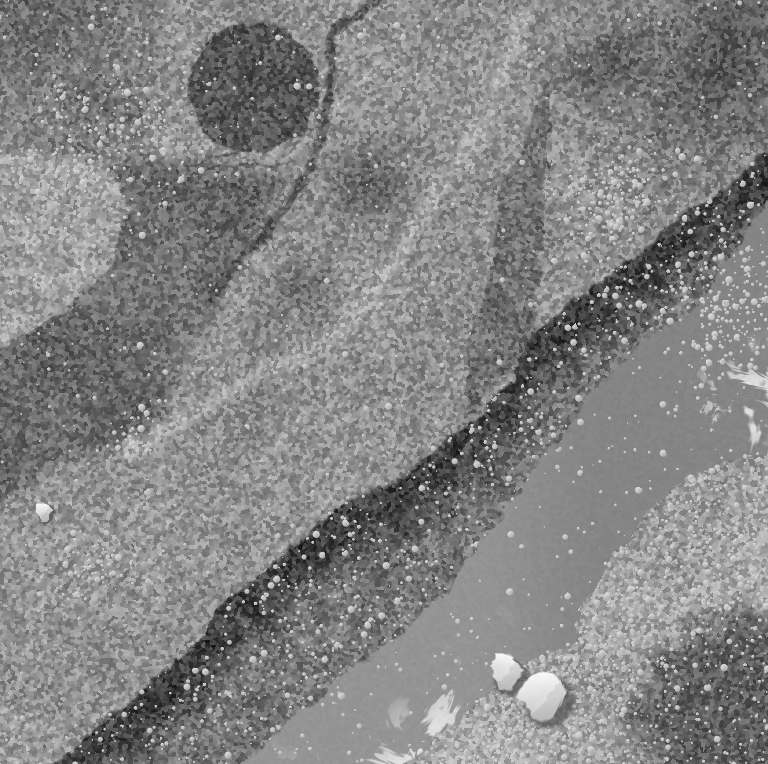
This texture is drawn by a Shadertoy shader. Its source:

```glsl
// Aerial view of an eroded gravel valley in grey: terraces, dark cliff, river.
// Polylines bent by layered sines give outlines; cellular noise gives stones.
const float SOFT = .0025, BEND = .006, GRAIN = .25;
const float TERRACE = .57, SLOPE = .43, BANK = .46, SHADE = .25;
const float WATER = .52, SHORE = .63, STONE = .77, FOAM = .88;
// Outlines of eight points: boundaries over x, areas, paths
const mat4x2 CLIFF[2] = mat4x2[](mat4x2(0,-.06, .26,.16, .285,.205, .45,.345),
  mat4x2(.53,.375, .665,.495, .685,.555, 1,.8));
const mat4x2 WATERSIDE[2] = mat4x2[](mat4x2(.2,-.1, .39,.065, .585,.228, .625,.287),
  mat4x2(.78,.496, .845,.56, .9,.585, 1,.74));
const mat4x2 BEACH[2] = mat4x2[](mat4x2(.44,-.08, .625,.085, .68,.135, .745,.15),
  mat4x2(.757,.21, .846,.333, .9,.38, 1,.41));
const mat4x2 HOLLOW[2] = mat4x2[](mat4x2(.17,.8, .37,.77, .295,.625, .235,.515),
  mat4x2(.195,.43, .07,.39, -.02,.33, -.02,.6));
const mat4x2 PLATEAU[2] = mat4x2[](mat4x2(-.02,.8, .06,.805, .14,.775, .168,.73),
  mat4x2(.142,.65, .08,.59, -.02,.53, -.05,.65));
const mat4x2 GULLY[2] = mat4x2[](mat4x2(.72,.91, .69,.83, .65,.755, .645,.68),
  mat4x2(.61,.55, .605,.455, .69,.54, .71,.74));
const mat4x2 STREAM[2] = mat4x2[](mat4x2(.49,1, .436,.96, .427,.87, .414,.8),
  mat4x2(.378,.74, .332,.68, .3,.645, .27,.6));
const mat4x2 TRACK[2] = mat4x2[](mat4x2(.68,.98, .63,.84, .545,.71, .49,.62),
  mat4x2(.45,.57, .39,.535, .33,.505, .17,.41));
// Soft patches: centre, radius, strength
const vec4 TONES[6] = vec4[](vec4(.05,.99,.12,-.15), vec4(.13,.855,.06,-.15),
  vec4(.96,.93,.14,-.2), vec4(.475,.76,.05,-.17), vec4(.395,.62,.045,-.12), vec4(.78,.91,.045,-.14));
const vec4 PILES[6] = vec4[](vec4(.8,.74,.05,.95), vec4(.12,.26,.035,.6),
  vec4(.17,.43,.025,.7), vec4(.14,.82,.09,.4), vec4(.96,.6,.07,.6), vec4(.72,.08,.06,.5));
const vec3 BOULDERS[3] = vec3[](vec3(.66,.122,.022), vec3(.706,.09,.032), vec3(.056,.333,.014));

vec2 hash2(vec2 p) {
  return fract(sin(p*mat2(127.1, 311.7, 269.5, 183.3))*43758.);
}
// Offset from the nearest cell centre, and its random value
vec3 cells(vec2 p) {
  vec3 best = vec3(9);
  for (int i = 0; i < 9; i++) {
    vec2 c = floor(p) + vec2(i%3 - 1, i/3 - 1), h = hash2(c), o = p - c - h;
    if (dot(o, o) < dot(best.xy, best.xy)) best = vec3(o, fract(h.x*7. + h.y*13.));
  }
  return best;
}
float waves(vec2 p) {
  float sum = 0., amp = .6;
  for (int i = 0; i < 5; i++, amp *= .7) {
    p = mat2(.8, -.6, .6, .8)*p*1.7 + sin(p.yx);
    sum += amp*sin(p.x)*cos(p.y);
  }
  return sum;
}
float segment(vec2 p, vec2 a, vec2 b) {
  vec2 w = p - a, e = b - a;
  return length(w - e*clamp(dot(w, e)/dot(e, e), 0., 1.));
}
vec2 at(mat4x2 v[2], int i) { return v[i/4%2][i%4]; }
float path(vec2 p, mat4x2 v[2]) {
  float d = 9.;
  for (int i = 0; i < 7; i++) d = min(d, segment(p, at(v, i), at(v, i + 1)));
  return d;
}
// Distance, negative inside
float area(vec2 p, mat4x2 v[2]) {
  float d = path(p, v);
  for (int i = 0; i < 8; i++) {
    vec2 a = at(v, i) - p, b = at(v, i + 1) - p;
    if ((a.y > 0.) != (b.y > 0.) && a.x*b.y < b.x*a.y == a.y > b.y) d = -d;
  }
  return d;
}
float above(vec2 p, mat4x2 v[2]) {
  float y = at(v, 0).y;
  for (int i = 0; i < 7; i++) {
    vec2 a = at(v, i), e = at(v, i + 1) - a;
    y += e.y*clamp((p.x - a.x)/e.x, 0., 1.);
  }
  return .7*(p.y - y);
}
float patches(vec2 p, vec4 v[6]) {
  float sum = 0.;
  for (int i = 0; i < 6; i++) {
    vec2 q = (p - v[i].xy)/v[i].z;
    sum += v[i].w*exp(.6*q.x*q.y - dot(q, q));
  }
  return sum;
}
float fade(float a, float b, float x) { return 1. - smoothstep(a, b, x); }
float fill(float d) { return fade(-SOFT, SOFT, d); }

void mainImage(out vec4 fragColor, in vec2 fragCoord) {
  vec2 p = fragCoord/iResolution.xy;
  float broad = waves(p*9.), fine = waves(p*38.);
  vec2 q = p + BEND*vec2(fine, waves(p.yx*31.));
  // Terrace, hollow, plateau, bowl, gully
  float t = TERRACE + patches(q, TONES) + .035*broad + .025*fine;
  t += .02*sin((p.x - p.y)*210. + broad*5.)*(1. + broad);
  t = mix(t, SLOPE + .05*broad, fade(-.015, .015, area(q, HOLLOW)));
  t = mix(t, SHORE + .06*fine, fill(area(q, PLATEAU)));
  t = mix(t, .34 + .04*fine, fill(length(q - vec2(.33, .885)) - .085));
  t = mix(t, SLOPE + .05*fine, fill(area(q, GULLY)));
  // Stream, fan of channels, track
  float channel = path(q, STREAM) - .006;
  for (float i = 0.; i < 1.1; i += .2)
    channel = min(channel, segment(q, vec2(.2, .77), mix(vec2(.41, .83), vec2(.27, .62), i)) - .001);
  t = mix(t, .31, .8*fill(channel));
  t = mix(t, .68, .75*fade(.004, .018, path(q, TRACK)));
  // Shaded bank, foaming river, shore with scrub
  float cliff = above(q, CLIFF), beach = above(q, BEACH), shore = fill(beach);
  t = mix(t, mix(SHADE, BANK, smoothstep(.015, .09, -cliff)) + .06*fine, fill(cliff));
  float river = fill(above(q, WATERSIDE))*(1. - shore);
  float rapids = fade(.56, .7, p.x)*fade(0., .09, beach) + fade(.02, .11, length(p - vec2(.98, .47)));
  float foam = rapids*smoothstep(.1, .5, fine + .5*broad + .8*rapids - .6);
  t = mix(t, mix(WATER + .06*fade(.6, .8, p.x), FOAM, foam), river);
  float scrub = fade(.1, .17, length(p - vec2(.97, .06)) + .02*fine);
  t = mix(t, mix(SHORE + .05*broad, .37, scrub), shore);
  // Grain and stones, calm on water
  float dry = 1. - .9*river;
  t += GRAIN*dry*(cells(p*210.).z - .5);
  float density = .03 + .14*fill(cliff)*dry + .2*shore*(1. - scrub) + patches(p, PILES)*max(dry, step(.9, p.x));
  for (float scale = 75.; scale < 150.; scale += 65.) {
    vec3 s = cells(p*scale);
    float size = .2 + .25*fract(s.z*57.);
    t = mix(t, STONE + .4*dot(s.xy, vec2(-.5, .7)), fade(size - .15, size, length(s.xy))*step(s.z, density));
  }
  // Boulders with shadows
  for (int i = 0; i < 3; i++) {
    vec2 r = (q - BOULDERS[i].xy)/BOULDERS[i].z;
    t = mix(t, .3, .7*fade(.9, 1.2, length(r - vec2(.2, -.25))));
    t = mix(t, FOAM + .1*r.y - .06*step(.2, r.x - r.y), fade(.95, 1.1, max(length(r), abs(r.x) + .6*abs(r.y))));
  }
  fragColor = vec4(vec3(clamp(t, .08, .97)), 1);
}
```
